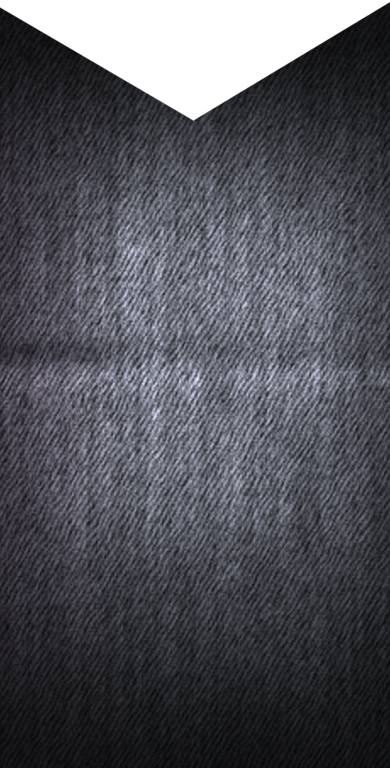
Reproduce this texture procedurally as a WebGL 2 fragment shader.

```glsl
#version 300 es
precision highp float;
// Worn charcoal denim with a soft vignette and a white V-shaped notch at the top.

uniform vec2 u_resolution;
out vec4 fragColor;

float hash(vec2 p) {
  p = fract(p * vec2(0.1031, 0.1137));
  p += dot(p, p.yx + 33.33);
  return fract((p.x + p.y) * p.x * 17.0);
}

float noise(vec2 p) {
  vec2 cell = floor(p), f = fract(p);
  f = f * f * (3.0 - 2.0 * f);
  return mix(mix(hash(cell), hash(cell + vec2(1, 0)), f.x),
             mix(hash(cell + vec2(0, 1)), hash(cell + vec2(1, 1)), f.x), f.y);
}

float fbm(vec2 p) {
  float sum = 0.0, weight = 0.5;
  for (int i = 0; i < 4; i++) {
    sum += weight * noise(p);
    p = p * 2.03 + 7.1;
    weight *= 0.5;
  }
  return sum;
}

// Gaussian falloff around a centre.
float bump(float x, float centre, float width) {
  float d = (x - centre) / width;
  return exp(-d * d);
}

// Broad light: pale middle, dark ends and sides, worn folds and streaks.
float fadedTone(vec2 uv, vec2 cloth) {
  float rise = smoothstep(-0.03, 0.5, uv.y);
  float fall = 1.0 - smoothstep(0.62, 0.98, uv.y);
  float side = abs(uv.x - 0.5) * 2.0;
  float tone = 0.065 + 0.40 * rise * fall * (1.0 - 0.5 * pow(side, 2.2));
  tone *= 0.82 + 0.38 * fbm(cloth * vec2(5.0, 4.0));

  // Horizontal crease: shadow above, pale fold below.
  float leftSide = 1.0 - smoothstep(0.22, 0.36, uv.x);
  tone *= 1.0 - bump(uv.y, 0.543, 0.017) * (0.10 + 0.24 * leftSide);
  tone *= 1.0 + 0.17 * bump(uv.y, 0.507, 0.017);

  // Shaded left panel and lighter worn columns.
  tone *= 1.0 - 0.16 * leftSide * bump(uv.y, 0.66, 0.15);
  tone *= 1.0 + 0.16 * bump(uv.x, 0.36, 0.10) * bump(uv.y, 0.66, 0.09);
  tone *= 1.0 + 0.18 * bump(uv.x, 0.395, 0.012) * bump(uv.y, 0.43, 0.12);
  tone *= 0.87 + 0.26 * noise(cloth * vec2(65.0, 3.0));
  return tone;
}

// Steep diagonal ridges broken into short, uneven yarn stitches.
float twill(vec2 cloth) {
  vec2 wobble = vec2(noise(cloth * 24.0), noise(cloth * 24.0 + 40.0)) - 0.5;
  vec2 p = cloth + 0.008 * wobble;
  float ridge = sin(6.2832 * (p.x * 64.0 - p.y * 38.0));
  float stitch = noise(vec2(p.x * 150.0 - p.y * 88.0, p.y * 70.0)) - 0.5;
  float grain = noise(cloth * vec2(230.0, 200.0)) - 0.5;
  float yarn = noise(vec2(cloth.x * 170.0, cloth.y * 22.0)) - 0.5;
  return 0.24 * ridge + 0.42 * stitch + 0.50 * grain + 0.22 * yarn;
}

void main() {
  vec2 uv = gl_FragCoord.xy / u_resolution;
  vec2 cloth = uv * vec2(1.0, 1.969);

  float tone = fadedTone(uv, cloth);
  tone *= 1.0 + twill(cloth);

  // Cool slate in the middle, a violet cast along the left edge.
  vec3 slate = vec3(0.96, 0.99, 1.09);
  vec3 violet = vec3(1.0, 0.95, 1.10);
  vec3 color = tone * mix(violet, slate, smoothstep(0.0, 0.4, uv.x));

  // White notch: two straight edges meeting just left of centre.
  vec2 apex = vec2(0.496, 0.843);
  float slope = uv.x < apex.x ? 0.297 : 0.306;
  float edge = uv.y - apex.y - slope * abs(uv.x - apex.x);
  float blur = 1.0 / u_resolution.y;
  color = mix(color, vec3(1.0), smoothstep(-blur, blur, edge));

  fragColor = vec4(clamp(color, 0.0, 1.0), 1.0);
}
```
